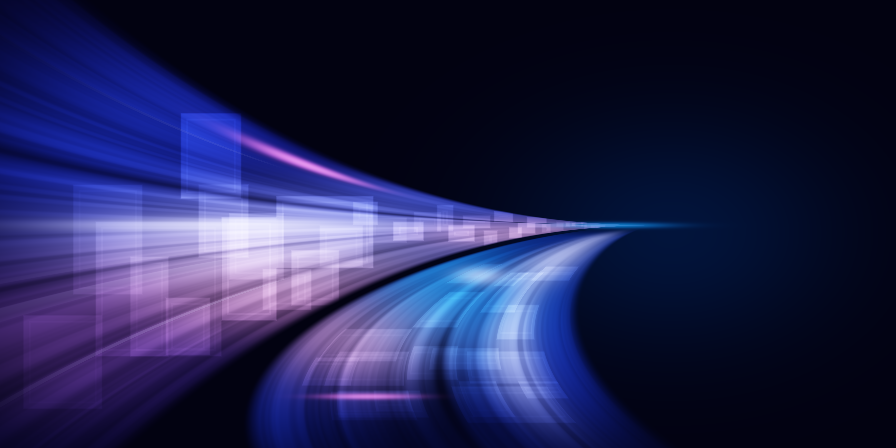
A WebGL 2 fragment shader for this background:

```glsl
#version 300 es
precision highp float;
// Curved wall of glowing panels and a bending light road racing to a vanishing point.
uniform vec2 u_resolution;
out vec4 outColor;

const vec2 VANISH = vec2(1.48, 0.497);
const vec3 NIGHT = vec3(0.004, 0.004, 0.045);
const vec3 DEEP = vec3(0.025, 0.02, 0.20);
const vec3 BLUE = vec3(0.08, 0.17, 0.95);
const vec3 CYAN = vec3(0.04, 0.48, 1.0);
const vec3 LAVENDER = vec3(0.70, 0.70, 1.0);
const vec3 PEACH = vec3(0.85, 0.48, 0.55);
const vec3 MAUVE = vec3(0.40, 0.20, 0.48);
const vec3 MAGENTA = vec3(1.0, 0.35, 0.95);

float hash(float n) {
  return fract(sin(n * 127.1) * 43758.5453);
}

float noise(float t) {
  float i = floor(t), f = fract(t);
  float n = mix(hash(i), hash(i + 1.0), smoothstep(0.15, 0.85, f));
  return mix(n, 0.5, smoothstep(0.3, 1.0, fwidth(t)));
}

// Layered light trails across one coordinate
float trails(float t) {
  return 0.5 * noise(t) + 0.3 * noise(t * 2.7 + 11.0) + 0.2 * noise(t * 6.3 + 37.0);
}

float glow(vec2 p, vec2 centre, vec2 radius) {
  vec2 q = (p - centre) / radius;
  return exp(-dot(q, q));
}

float band(float t, float lo, float hi, float soft) {
  return smoothstep(lo - soft, lo + soft, t) * (1.0 - smoothstep(hi - soft, hi + soft, t));
}

// Translucent rectangle with a fine inset frame
float panel(vec2 p, vec2 centre, vec2 halfSize) {
  vec2 q = abs(p - centre) - halfSize;
  float d = max(q.x, q.y);
  float fill = 1.0 - smoothstep(-0.002, 0.002, d);
  float frame = 1.0 - smoothstep(0.001, 0.003, abs(d + 0.014));
  return fill * 0.7 + frame * 0.2;
}

// Panels shrink geometrically towards the vanishing point
float wallPanels(vec2 p) {
  float sum = 0.0;
  for (int i = 0; i < 30; i++) {
    float k = float(i);
    float d = 1.34 * pow(0.925, k);
    float v = mix(-0.24, 0.2, hash(k + 3.0));
    vec2 centre = VANISH + vec2(-d, v * pow(d, 2.15));
    vec2 size = vec2(0.03 + 0.05 * hash(k + 40.0), 0.05 + 0.05 * hash(k + 80.0));
    sum += panel(p, centre, size * vec2(d, pow(d, 1.7))) * (0.3 + 0.6 * hash(k + 9.0));
  }
  // Dominant foreground panels
  sum += panel(p, vec2(0.471, 0.652), vec2(0.067, 0.095));
  sum += panel(p, vec2(0.354, 0.355), vec2(0.14, 0.15)) * 0.5;
  sum += panel(p, vec2(0.556, 0.4), vec2(0.061, 0.115));
  sum += panel(p, vec2(0.725, 0.482), vec2(0.108, 0.08)) * 0.8;
  return sum;
}

vec3 wallLight(vec2 p) {
  float d = max(VANISH.x - p.x, 0.001);
  float v = (p.y - VANISH.y) / pow(d, 2.15);
  float mask = band(v, -0.32, 0.275, 0.025) * smoothstep(0.0, 0.06, d);
  vec3 c = DEEP * glow(p, vec2(0.5, 0.5), vec2(0.9, 0.6));
  c += BLUE * 0.85 * glow(p, vec2(0.28, 0.67), vec2(0.36, 0.21));
  c += LAVENDER * 0.85 * glow(p, vec2(0.6, 0.475), vec2(0.42, 0.09));
  c += PEACH * 0.65 * glow(p, vec2(0.56, 0.365), vec2(0.32, 0.11));
  c += MAUVE * 0.6 * glow(p, vec2(0.13, 0.25), vec2(0.3, 0.16));
  c += BLUE * 0.8 * glow(p, vec2(0.88, 0.53), vec2(0.35, 0.08));
  c += PEACH * 0.8 * glow(p, vec2(1.12, 0.48), vec2(0.2, 0.03));
  c *= 0.3 + 1.25 * trails(v * 32.0 + 5.0);
  c *= 1.0 - 0.65 * glow(vec2(v, 0.0), vec2(0.073, 0.0), vec2(0.011, 1.0));
  c *= 0.8 + 0.95 * wallPanels(p);
  // Fine bright filaments and the magenta rim flare
  float filament = smoothstep(0.88, 0.98, noise(v * 110.0));
  c += LAVENDER * 0.22 * filament * glow(p, vec2(0.35, 0.45), vec2(0.55, 0.25));
  c += MAGENTA * 1.4 * glow(vec2(p.x, v), vec2(0.68, 0.22), vec2(0.12, 0.014));
  return c * mask;
}

vec3 roadLight(vec2 p) {
  float w = max(VANISH.y - p.y, 0.0001), s = sqrt(w);
  float u = (VANISH.x - p.x + 2.05 * w * w) / (s * (0.8 + 0.33 * s));
  float mask = band(u, 0.68, 1.93, 0.05) * smoothstep(0.005, 0.03, w);
  vec3 c = BLUE * 0.32 * (1.0 - 0.75 * smoothstep(0.2, 0.5, w));
  c += CYAN * 1.1 * glow(p, vec2(1.0, 0.34), vec2(0.17, 0.13));
  c += LAVENDER * 0.9 * glow(vec2(u, w), vec2(0.97, 0.25), vec2(0.1, 0.14));
  c += LAVENDER * 1.1 * glow(vec2(u, w), vec2(1.05, 0.07), vec2(0.25, 0.06));
  c += PEACH * 0.75 * glow(p, vec2(0.78, 0.25), vec2(0.2, 0.1));
  c += BLUE * 0.45 * glow(p, vec2(0.55, 0.1), vec2(0.22, 0.14));
  c += BLUE * 0.5 * glow(p, vec2(1.25, 0.22), vec2(0.18, 0.2));
  // Lane patches follow the bend and end on level cuts
  float patches = 0.0;
  for (int i = 0; i < 18; i++) {
    float k = float(i);
    vec2 centre = vec2(mix(0.75, 1.85, hash(k + 21.0)), mix(0.06, 0.42, hash(k + 55.0)));
    vec2 size = vec2(0.06 + 0.12 * hash(k + 77.0), 0.01 + 0.04 * hash(k + 31.0));
    patches += panel(vec2(u, w), centre, size) * 0.6;
  }
  c *= (0.35 + 1.1 * trails(u * 13.0 + 2.0)) * (0.8 + 0.6 * patches);
  c *= 1.0 - 0.75 * glow(vec2(u, w), vec2(1.27, 0.36), vec2(0.04, 0.16));
  return c * mask;
}

void main() {
  vec2 p = gl_FragCoord.xy / u_resolution.y;
  vec3 c = NIGHT + vec3(0.0, 0.05, 0.13) * glow(p, vec2(1.5, 0.48), vec2(0.36, 0.25));
  c += wallLight(p) + roadLight(p);
  // Lens flares
  c += LAVENDER * 0.9 * glow(p, vec2(0.5, 0.497), vec2(0.32, 0.014));
  c += CYAN * 0.8 * glow(p, vec2(1.36, 0.497), vec2(0.12, 0.006));
  c += MAGENTA * 0.9 * glow(p, vec2(0.82, 0.115), vec2(0.09, 0.006));
  c += LAVENDER * 0.8 * glow(p, vec2(1.07, 0.385), vec2(0.05, 0.018));
  outColor = vec4(1.0 - exp(-1.5 * c), 1.0);
}
```
